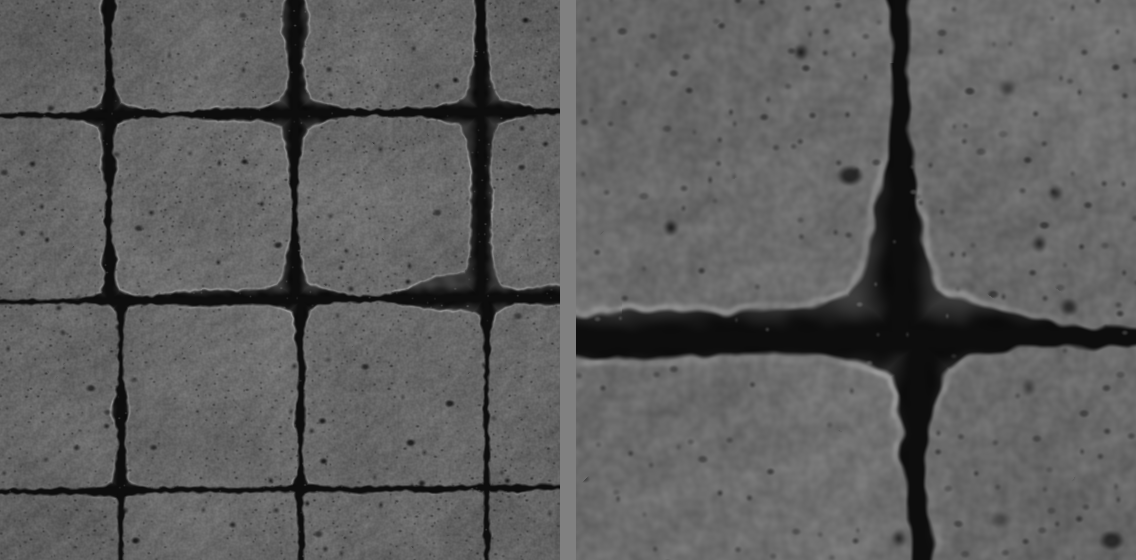
Left: the whole. Right: its middle third, enlarged.
A WebGL 2 fragment shader for this texture:

```glsl
#version 300 es
precision highp float;
// Worn grey stone tiles, three joints across and three up, seen from above.
// Joint half widths come from noise, wear bumps and flared chips at crossings;
// the stone carries gradient-noise grain, slanted smears and scattered pits.
uniform vec2 u_resolution;
out vec4 fragColor;

vec2 hash2(vec2 p) {
  vec3 q = fract(p.xyx * vec3(0.1031, 0.1030, 0.0973));
  q += dot(q, q.yzx + 33.33);
  return fract((q.xx + q.yz) * q.zy);
}

// Gradient noise, roughly -0.7 to 0.7
float noise(vec2 p) {
  vec2 i = floor(p), f = fract(p);
  vec2 u = f * f * f * (f * (f * 6.0 - 15.0) + 10.0);
  vec4 g;
  for (int k = 0; k < 4; k++) {
    vec2 corner = vec2(k & 1, k >> 1);
    float a = 6.2832 * hash2(i + corner + 71.0).x;
    g[k] = dot(vec2(cos(a), sin(a)), f - corner);
  }
  return 1.4 * mix(mix(g.x, g.y, u.x), mix(g.z, g.w, u.x), u.y);
}

float bump(float t, float centre, float size) {
  float s = (t - centre) / size;
  return exp(-s * s);
}

float is(float index, float wanted) {
  return 1.0 - step(0.5, abs(index - wanted));
}

// Half width of a joint along its length, different on each side
float jointWidth(float t, float seed) {
  float swell = max(noise(vec2(t * 13.0, seed)), 0.0);
  return 0.0042 + 0.007 * swell + 0.0025 * noise(vec2(t * 60.0, seed + 9.4));
}

// Dark pits: one jittered spot per grid cell, kept by chance
float pits(vec2 p, float cells, float chance, float px) {
  vec2 q = p * cells, base = floor(q);
  float cover = 0.0;
  for (int k = 0; k < 9; k++) {
    vec2 cell = base + vec2(k % 3 - 1, k / 3 - 1);
    vec2 r = hash2(cell + cells), s = hash2(cell + 2.7 * cells);
    vec2 away = (q - cell - r) * vec2(1.0, 0.75 + 0.6 * s.y);
    float radius = 0.07 + 0.13 * s.y * s.y;
    float soft = 0.07 + px * cells;
    float spot = 1.0 - smoothstep(radius - soft, radius + soft, length(away));
    cover = max(cover, spot * step(s.x, chance) * (0.4 + 0.6 * r.y));
  }
  return cover;
}

void main() {
  vec2 p = gl_FragCoord.xy / u_resolution;
  float px = 1.0 / min(u_resolution.x, u_resolution.y);
  vec2 ragged = p + 0.0018 * vec2(noise(p * 75.0), noise(p * 75.0 + 40.0));

  // Nearest joints; the columns step sideways below the middle row
  float row = floor((p.y - 0.126) / 0.3355 + 0.5);
  float rowY = 0.122 + 0.3355 * row + 0.008 * p.x + 0.003 * is(row, 1.0);
  float lower = 1.0 - step(0.465, p.y);
  float col = floor((p.x - 0.195 - 0.012 * lower) / 0.332 + 0.5);
  float colX = 0.195 + 0.332 * col + lower * (0.010 + 0.011 * is(col, 0.0));
  vec2 o = ragged - vec2(colX, rowY);
  vec2 side = step(0.0, o);

  // Joint widths with chips flaring at the crossings
  vec2 w = vec2(jointWidth(p.y, col * 7.3 + side.x * 2.1 + 3.4),
                jointWidth(p.x, row * 6.7 + side.y * 2.3 + 31.6));
  float chip = row < 0.5 ? 0.019 - 0.006 * col : (col < 0.5 ? 0.025 : 0.041);
  chip *= 0.85 + 0.3 * hash2(vec2(col, row) + side * 5.0 + 12.0).x;
  chip *= row < 1.5 && side.y < 0.5 ? 0.6 : 1.0;
  chip = max(chip, 0.004);
  w += chip * exp(-abs(o.yx) / chip);

  // Heavier wear along single joints
  w.x += is(col, 0.0) * 0.008 * (bump(p.y, 0.70, 0.025) + bump(p.y, 0.54, 0.018)
       + bump(p.y, 0.27, 0.04) + bump(p.y, 0.99, 0.03));
  w.x += is(col, 1.0) * (0.018 * bump(p.y, 0.96, 0.055) + 0.005 * bump(p.y, 0.26, 0.03));
  w.x += is(col, 2.0) * (1.0 - lower) * (0.004 + 0.007 * bump(p.y, 0.60, 0.13));
  float above = mix(0.5, 1.0, side.y);
  w.y += is(row, 1.0) * above * (0.013 * bump(p.x, 0.37, 0.07)
       + 0.027 * bump(p.x, 0.79, 0.07) + 0.016 * bump(p.x, 0.99, 0.05));
  w.y += is(row, 2.0) * 0.005 * bump(p.x, 0.39, 0.05);

  vec2 edge = abs(o) - w;
  float d = min(edge.x, edge.y);
  float width = edge.x < edge.y ? w.x : w.y;

  // Stone: broad tone, slanted smears, fine grain and pits
  vec2 slant = mat2(0.8, -0.6, 0.6, 0.8) * p;
  float tone = 0.415 + 0.035 * noise(p * 7.0) + 0.035 * noise(slant * vec2(26.0, 55.0));
  tone += 0.035 * noise(p * 120.0) + 0.025 * noise(p * 210.0);
  tone -= 0.09 * dot(p - 0.5, p - 0.5);
  float density = clamp(0.32 + 0.35 * noise(p * 5.0 + 17.0), 0.08, 0.6);
  tone *= 1.0 - 0.45 * pits(p, 75.0, density, px);
  tone *= 1.0 - 0.75 * pits(p + 3.0, 28.0, 0.13, px);

  // Pale rim around chipped edges
  float rim = bump(d, 0.0025, 0.0022) * smoothstep(0.005, 0.013, width);
  tone += 0.13 * rim * (0.75 + 0.6 * noise(p * 22.0 + 8.0));

  // Chip floor lightens away from the black core of the joint
  float core = min(abs(o.x), abs(o.y));
  float floorTone = mix(0.05, 0.23, smoothstep(0.005, 0.027, core));
  floorTone += 0.05 * noise(p * 45.0) * smoothstep(0.003, 0.012, core);
  floorTone += 0.22 * pits(p + 7.0, 110.0, 0.07, px);
  tone = mix(floorTone, tone, smoothstep(-0.0015 - px, 0.001 + px, d));

  fragColor = vec4(vec3(clamp(tone, 0.03, 0.6)), 1.0);
}
```
